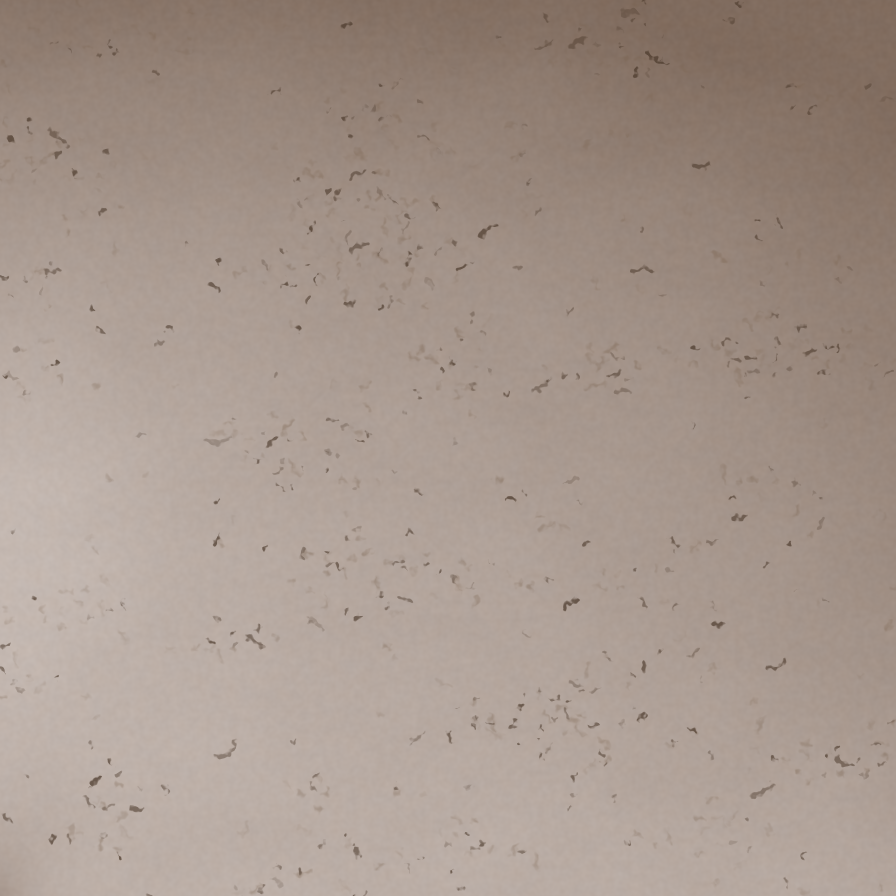
Give the GLSL for this texture, as a WebGL 2 fragment shader.

```glsl
#version 300 es
precision highp float;
// Unevenly lit plaster wall: a warm grey-beige light field with soft mottling and
// fine grain, pitted by short dark flecks. The flecks are crumbled strokes scattered
// on jittered grids, gathered into horizontal drifts by stretched gradient noise.

uniform vec2 u_resolution;
out vec4 fragColor;

const vec3 SHADE = vec3(0.500, 0.420, 0.367);
const vec3 LIGHT = vec3(0.768, 0.721, 0.693);
const vec3 PIT   = vec3(0.300, 0.230, 0.175);
const vec3 STAIN = vec3(0.470, 0.380, 0.300);

vec3 hash3(vec2 p) {
    vec3 q = fract(p.xyx * vec3(0.1031, 0.1030, 0.0973));
    q += dot(q, q.yxz + 33.33);
    return fract((q.xxy + q.yzz) * q.zyx);
}

float cornerSlope(vec2 cell, vec2 offset) {
    float angle = 6.2832 * hash3(cell + 57.0).x;
    return dot(vec2(cos(angle), sin(angle)), offset);
}

float gradientNoise(vec2 p) {
    vec2 i = floor(p), f = p - i;
    vec2 w = f * f * f * (f * (f * 6.0 - 15.0) + 10.0);
    vec2 e = vec2(1.0, 0.0);
    float low  = mix(cornerSlope(i, f), cornerSlope(i + e, f - e), w.x);
    float high = mix(cornerSlope(i + e.yx, f - e.yx), cornerSlope(i + 1.0, f - 1.0), w.x);
    return mix(low, high, w.y);
}

float fractalNoise(vec2 p) {
    float sum = 0.0, amplitude = 1.0;
    for (int i = 0; i < 4; i++) {
        sum += amplitude * gradientNoise(p);
        p = p * 2.03 + 17.3;
        amplitude *= 0.55;
    }
    return sum;
}

// Brightness of the wall: dim top and right side, glow at the left edge.
float lighting(vec2 uv) {
    float fall = 0.11 + 0.83 * (1.0 - exp(-3.0 * (1.0 - uv.y)));
    float side = 0.40 * pow(uv.x, 2.1) * smoothstep(-0.3, 0.45, uv.y);
    vec2 g = (uv - vec2(0.0, 0.42)) / vec2(0.18, 0.27);
    float glow = 0.20 * exp(-dot(g, g));
    float corner = 0.35 * exp(-length(uv / vec2(0.045, 0.07)));
    float level = fall - side + glow - corner;
    // Soft floor keeps the darkest corner from sinking
    return 0.5 * (level + sqrt(level * level + 0.006));
}

// Signed distance to a slightly bent stroke that thins toward one end.
float strokeDistance(vec2 p, float angle, float halfLength, float radius, float bend) {
    float c = cos(angle), s = sin(angle);
    p = vec2(c * p.x + s * p.y, c * p.y - s * p.x);
    float along = clamp(p.x / halfLength, -1.0, 1.0);
    p.y -= bend * halfLength * (along * along - 0.4);
    p.x -= along * halfLength;
    return length(p) - radius * (0.8 - 0.2 * along);
}

// Coverage of one scattered layer; size holds half length and radius,
// crumble is a distance offset that breaks the outlines.
float flecks(vec2 uv, float cells, float density, vec2 size, float spread,
             float crumble, float edge, float seed) {
    vec2 home = floor(uv * cells);
    float cover = 0.0;
    for (int y = -1; y <= 1; y++)
    for (int x = -1; x <= 1; x++) {
        vec2 cell = home + vec2(x, y);
        vec3 place = hash3(cell + seed);
        vec3 form = hash3(cell + seed + 211.0);
        vec3 tone = hash3(cell + seed + 423.0);
        vec2 center = (cell + 0.1 + 0.8 * place.xy) / cells;
        float drift = gradientNoise(center * vec2(4.2, 9.5) + 5.7);
        drift += 0.5 * gradientNoise(center * vec2(13.0, 24.0) + 31.0);
        float present = step(place.z, density * (0.06 + smoothstep(0.0, 0.42, drift)));
        float halfLength = size.x * mix(0.15, 1.0, form.y * form.y);
        float radius = size.y * mix(0.55, 1.0, form.z);
        float bend = 0.7 * (tone.x - 0.5);
        float d = strokeDistance(uv - center, (form.x - 0.5) * spread, halfLength, radius, bend);
        float mask = 1.0 - smoothstep(-edge, edge, d + crumble);
        cover = max(cover, present * mask * mix(0.25, 1.0, tone.y));
    }
    return cover;
}

void main() {
    vec2 uv = gl_FragCoord.xy / u_resolution;
    float edge = max(0.0015, 0.8 / min(u_resolution.x, u_resolution.y));

    // Wall tone with broad mottling and fine grain
    float mottle = fractalNoise(uv * vec2(6.0, 9.0));
    float grain = gradientNoise(uv * 105.0) + 0.8 * gradientNoise(uv * 200.0 + 9.0);
    float tone = lighting(uv) + 0.045 * mottle + 0.05 * grain;
    vec3 color = mix(SHADE, LIGHT, clamp(tone, -0.1, 1.08));
    color += vec3(0.008, 0.0, -0.008) * gradientNoise(uv * 60.0 + 40.0);

    // Fine noise bends the flecks and eats into their outlines
    vec2 ragged = vec2(gradientNoise(uv * 130.0), gradientNoise(uv * 130.0 + 70.0));
    vec2 p = uv + 0.0050 * ragged;
    float crumble = 0.0036 * gradientNoise(uv * 190.0 + 23.0);

    // Faint stains, then small and large pits
    float stain = flecks(p, 48.0, 0.60, vec2(0.008, 0.0026), 3.1, crumble, 2.0 * edge, 11.0);
    float small = flecks(p, 56.0, 0.36, vec2(0.006, 0.0020), 2.8, crumble, edge, 83.0);
    float large = flecks(p, 24.0, 0.40, vec2(0.014, 0.0032), 1.5, crumble, edge, 157.0);
    color = mix(color, STAIN, 0.36 * stain);
    color = mix(color, PIT, 0.74 * max(small, large));

    fragColor = vec4(color, 1.0);
}
```
